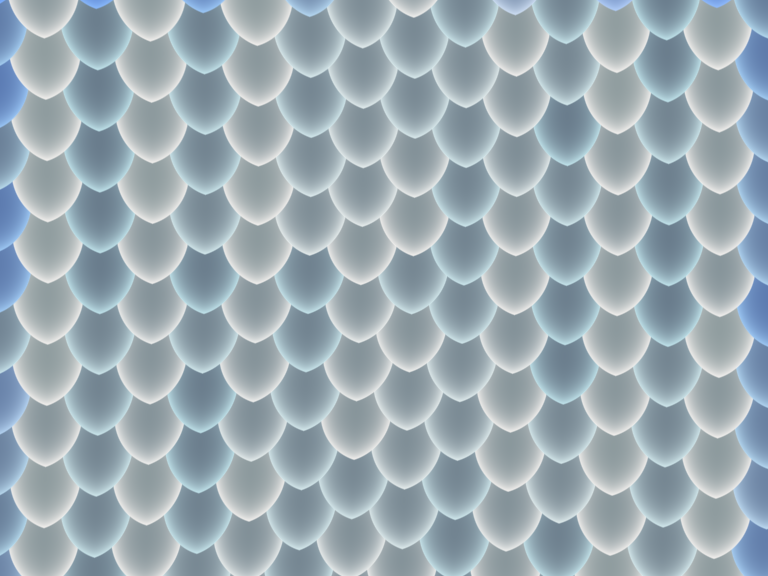
Give the GLSL for this pattern, as a Shadertoy shader.

```glsl
#define COLUMNS 7.413      // scale pitches across the canvas
#define ROWS 18.79         // half-drop rows down the canvas
#define FIRST_TIP vec2(0.056, 0.066)
#define ROW_STEP 0.285     // row height, in column pitches
#define ARC_CENTER vec2(-0.15, 0.47)
#define ARC_RADIUS 0.4934
#define GLOW_WIDTH 0.115
#define TINT_JITTER 0.45

const float PI = 3.14159265;

float hash(vec2 p) {
    vec3 q = fract(vec3(p.xyx) * 0.1031);
    q += dot(q, q.yzx + 33.33);
    return fract((q.x + q.y) * q.z);
}

// Gentle lens-like displacement of the grid; uv runs down from the top left
vec2 warp(vec2 uv) {
    float bell = 0.5 - 0.5 * cos(2.0 * PI * uv.x);
    float bow = sin(PI * uv.y);
    float tilt = cos(PI * uv.y);
    return vec2(0.0065 * bow + bell * (0.0035 + 0.0069 * tilt) - 0.004 * uv.x * uv.y,
                0.018 * bell * tilt + 0.006 * bow * uv.x);
}

// Depth inside a pointed scale whose tip sits at the origin
float scaleDepth(vec2 p) {
    return ARC_RADIUS - length(vec2(abs(p.x), p.y) - ARC_CENTER);
}

vec3 scaleColor(vec2 p, float depth, vec2 id) {
    // Alternating column tint that drifts out of phase across the canvas
    float wave = cos(PI * id.x * 14.0 / 13.0) * mix(0.5, 0.3, clamp(id.y / ROWS, 0.0, 1.0));
    float warmth = clamp(0.5 + wave + TINT_JITTER * (hash(id + 17.0) - 0.5), 0.0, 1.0);
    vec3 body = mix(vec3(0.39, 0.46, 0.525), vec3(0.54, 0.595, 0.605), warmth);
    vec3 rim = mix(vec3(0.76, 0.90, 0.93), vec3(0.96, 0.95, 0.94), smoothstep(0.0, 0.8, warmth));

    // Sky-blue scales along the top and the sides
    float top = step(id.y, -0.5) * abs(id.x - 7.0) / 7.0;
    float side = step(7.0, abs(id.x - 6.5)) * 0.6 * hash(id + 5.0);
    float sky = clamp(max(top, side), 0.0, 1.0);
    body = mix(body, vec3(0.30, 0.46, 0.80), sky);
    rim = mix(rim, vec3(0.50, 0.70, 1.00), sky);

    // Wide inner glow, softened across the center line, plus a thin bright rim
    float softDepth = scaleDepth(vec2(sqrt(p.x * p.x + 0.0016), p.y));
    float glow = exp(-max(softDepth, 0.0) / GLOW_WIDTH);
    float line = 1.0 - smoothstep(0.004, 0.022, depth);
    return mix(body, rim, max(0.92 * glow, 0.95 * line));
}

void mainImage(out vec4 fragColor, in vec2 fragCoord) {
    vec2 uv = fragCoord / iResolution.xy;
    uv.y = 1.0 - uv.y;
    vec2 grid = (uv - FIRST_TIP - warp(uv)) * vec2(2.0 * COLUMNS, ROWS);
    float pixel = COLUMNS / iResolution.x;
    vec3 color = vec3(0.47, 0.54, 0.58);

    // Lower rows first, so that each upper row overlaps the next
    for (int k = 3; k >= 0; k--) {
        float row = floor(grid.y) + float(k);
        float parity = mod(row, 2.0);
        float column = 2.0 * floor((grid.x - parity) * 0.5 + 0.5) + parity;
        vec2 p = vec2((grid.x - column) * 0.5, (row - grid.y) * ROW_STEP);
        float depth = scaleDepth(p);
        float cover = smoothstep(-pixel, pixel, depth);
        color = mix(color, scaleColor(p, depth, vec2(column, row)), cover);
    }
    fragColor = vec4(color, 1.0);
}
```
